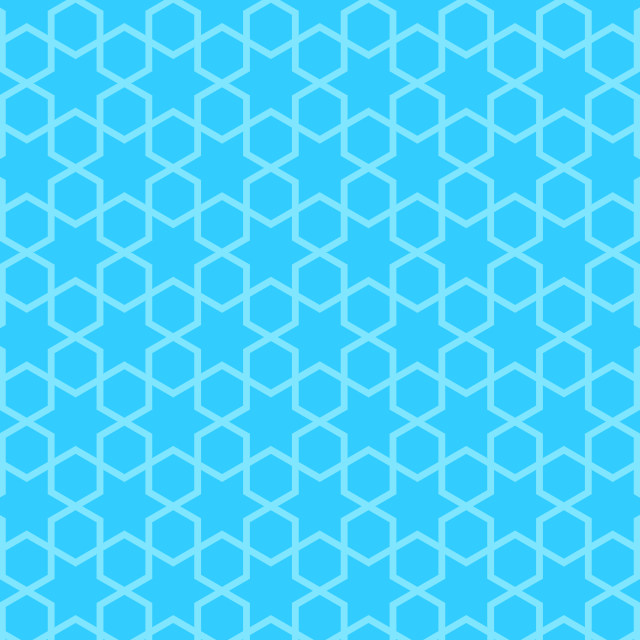
Write a three.js fragment shader that draws this pattern.

```glsl
varying vec2 vUv;

#define REPEATS 6.553
#define STAR_CENTER vec2(0.4996, 0.4733)
#define LINE_WIDTH 0.070
#define GROUND_COLOR vec3(0.20, 0.80, 1.00)
#define LINE_COLOR vec3(0.50, 0.90, 1.00)

const float SQRT3 = 1.7320508;

// Offset from the nearest point of a triangular lattice with unit spacing
vec2 nearestStar(vec2 p) {
  vec2 cell = vec2(1.0, SQRT3);
  vec2 a = mod(p + 0.5 * cell, cell) - 0.5 * cell;
  vec2 b = mod(p, cell) - 0.5 * cell;
  return dot(a, a) < dot(b, b) ? a : b;
}

// Mirror into the wedge between 60 and 90 degrees
vec2 foldSixfold(vec2 p) {
  vec2 mirror = vec2(0.5 * SQRT3, -0.5);
  p = abs(p);
  p -= 2.0 * max(dot(p, mirror), 0.0) * mirror;
  return vec2(abs(p.x), p.y);
}

// Signed distance to a pointy-top hexagon, keeping mitred corners
float hexagon(vec2 p, float apothem) {
  p = abs(p);
  return max(p.x, dot(p, vec2(0.5, 0.5 * SQRT3))) - apothem;
}

void main() {
  vec2 p = (vUv - STAR_CENTER) * REPEATS;
  float pixel = fwidth(vUv.x) * REPEATS;

  // Hexagons touch corner to corner in a ring around each star
  vec2 q = foldSixfold(nearestStar(p));
  float outline = abs(hexagon(q - vec2(0.0, 1.0 / SQRT3), 0.25));

  float line = clamp(0.5 + (0.5 * LINE_WIDTH - outline) / pixel, 0.0, 1.0);
  gl_FragColor = vec4(mix(GROUND_COLOR, LINE_COLOR, line), 1.0);
}
```
